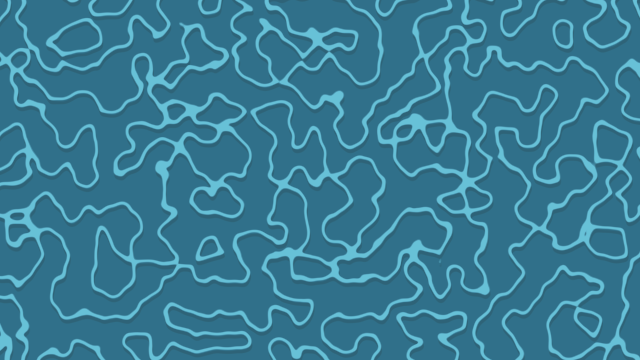
This texture is drawn by a WebGL 2 fragment shader. Its source:

```glsl
#version 300 es
precision highp float;
// Draws pale, winding ribbons that swell where they meet, over deep teal.
// Ribbons follow the zero contour of layered gradient noise; the same
// shape, shifted downwards, gives each ribbon a flat drop shadow.

uniform vec2 u_resolution;
out vec4 fragColor;

const vec3 GROUND = vec3(0.19, 0.44, 0.54);
const vec3 SHADOW = vec3(0.18, 0.39, 0.47);
const vec3 RIBBON_RIM = vec3(0.36, 0.69, 0.79);
const vec3 RIBBON_CORE = vec3(0.405, 0.755, 0.845);

const float FREQUENCY = 10.2;      // noise cells per canvas height
const float DETAIL_GAIN = 0.3;     // strength of the finer octave
const float HALF_WIDTH = 0.0034;   // ribbon thickness scale
const float SWELL_SLOPE = 12.0;    // slope below which ribbons thicken
const float MIN_SLOPE = 2.0;       // keeps edges stable on flat spots
const vec2 SHADOW_SHIFT = vec2(0.002, -0.011);

// Unit gradient for a lattice point
vec2 latticeGradient(vec2 cell) {
    uvec2 q = uvec2(ivec2(cell)) * uvec2(1597334673u, 3812015801u);
    uint h = (q.x ^ q.y) * 1597334673u;
    h = (h ^ (h >> 15u)) * 2246822519u;
    h ^= h >> 13u;
    float angle = float(h & 65535u) / 65536.0 * 6.28319;
    return vec2(cos(angle), sin(angle));
}

float gradientNoise(vec2 p) {
    vec2 cell = floor(p);
    vec2 f = p - cell;
    vec2 u = f * f * f * (f * (f * 6.0 - 15.0) + 10.0);
    vec2 e = vec2(1.0, 0.0);
    float a = dot(latticeGradient(cell), f);
    float b = dot(latticeGradient(cell + e.xy), f - e.xy);
    float c = dot(latticeGradient(cell + e.yx), f - e.yx);
    float d = dot(latticeGradient(cell + e.xx), f - e.xx);
    return mix(mix(a, b, u.x), mix(c, d, u.x), u.y);
}

// Two octaves, the second rotated: smooth bends with soft kinks
float field(vec2 p) {
    mat2 turn = mat2(0.8, 0.6, -0.6, 0.8) * 1.9;
    vec2 q = p * FREQUENCY + vec2(17.3, 41.7);
    return gradientNoise(q) + DETAIL_GAIN * gradientNoise(turn * q + vec2(5.2, 9.4));
}

// Approximate depth inside the ribbon, negative outside
float ribbonDepth(vec2 p, float halfWidth) {
    vec2 e = vec2(0.001, 0.0);
    float value = field(p);
    vec2 slope = vec2(field(p + e.xy) - value, field(p + e.yx) - value) / e.x;
    float steep = length(slope);
    float limit = halfWidth * length(vec2(steep, SWELL_SLOPE));
    return (limit - abs(value)) / max(steep, MIN_SLOPE);
}

void main() {
    vec2 p = gl_FragCoord.xy / u_resolution.y;
    float soft = max(0.0023, 0.6 / u_resolution.y);

    // Shadow first, then the ribbon above it
    float shadowDepth = ribbonDepth(p - SHADOW_SHIFT, HALF_WIDTH);
    float depth = ribbonDepth(p, HALF_WIDTH);
    vec3 color = mix(GROUND, SHADOW, smoothstep(-soft, soft, shadowDepth));

    // Slightly brighter towards the middle of the ribbon
    vec3 ribbon = mix(RIBBON_RIM, RIBBON_CORE, smoothstep(0.0, HALF_WIDTH, depth));
    color = mix(color, ribbon, smoothstep(-soft, soft, depth));
    fragColor = vec4(color, 1.0);
}
```
